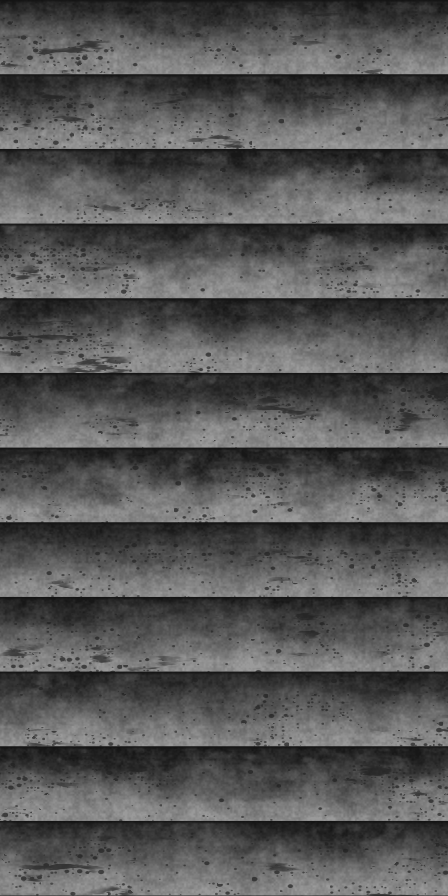
This texture is drawn by a WebGL 2 fragment shader. Its source:

```glsl
#version 300 es
precision highp float;
// Twelve overlapping weathered concrete slats, shaded from dark top to pale lower lip.
uniform vec2 u_resolution;
out vec4 fragColor;

const float SLAT_COUNT = 12.0;
const float CANVAS_HEIGHT = 2.0; // in canvas widths
const vec3 SEAM_COLOR = vec3(0.07);
const vec3 SHADOW_COLOR = vec3(0.125);
const vec3 LIP_COLOR = vec3(0.56);

float hash21(vec2 p) {
    vec3 q = fract(vec3(p.xyx) * 0.1031);
    q += dot(q, q.yzx + 33.33);
    return fract((q.x + q.y) * q.z);
}

float valueNoise(vec2 p) {
    vec2 cell = floor(p);
    vec2 f = fract(p);
    f = f * f * (3.0 - 2.0 * f);
    float low = mix(hash21(cell), hash21(cell + vec2(1.0, 0.0)), f.x);
    float high = mix(hash21(cell + vec2(0.0, 1.0)), hash21(cell + 1.0), f.x);
    return mix(low, high, f.y);
}

float fbm(vec2 p) {
    float sum = 0.0;
    float weight = 0.5;
    for (int octave = 0; octave < 5; octave++) {
        sum += weight * valueNoise(p);
        p = mat2(1.8, 0.6, -0.6, 1.8) * p + 17.3;
        weight *= 0.5;
    }
    return sum / 0.97;
}

// Streaky noise: octaves stay aligned with the axes.
float streaks(vec2 p) {
    return 0.6 * valueNoise(p) + 0.4 * valueNoise(p * 2.3 + 9.1);
}

// Small round pits, one at most in each cell; density runs from 0 to 1.
float pits(vec2 p, float density, float soft) {
    vec2 cell = floor(p);
    vec2 center = 0.3 + 0.4 * vec2(hash21(cell + 3.7), hash21(cell + 41.2));
    float radius = mix(0.12, 0.36, hash21(cell + 77.9));
    float present = step(1.0 - density, hash21(cell + 11.4));
    float dist = length((fract(p) - center) * vec2(0.8, 1.1));
    return present * (1.0 - smoothstep(radius - soft, radius + soft, dist));
}

// Brightness along a slat, from 0 at its shaded top to 1 at its lip.
float slatShade(float depth, float blotch, float wear) {
    float warped = depth + (blotch - 0.5) * 0.55 * wear;
    return mix(smoothstep(0.02, 0.95, warped), clamp(warped, 0.0, 1.0), 0.45);
}

void main() {
    vec2 p = gl_FragCoord.xy / u_resolution * vec2(1.0, CANVAS_HEIGHT);
    float pixel = 1.0 / u_resolution.x;
    float row = p.y * SLAT_COUNT / CANVAS_HEIGHT;
    float slat = floor(row);
    float depth = 1.0 - fract(row);
    float wear = mix(0.65, 1.25, hash21(vec2(slat, 5.0)));
    vec2 q = p + vec2(slat * 7.31, slat * 3.17); // separate wear on each slat

    // Stains, drips and horizontal brushing
    float blotch = fbm(q * vec2(9.0, 15.0));
    float mottle = fbm(q * vec2(38.0, 46.0) + 60.0);
    float drip = streaks(q * vec2(34.0, 3.0) + 20.0);
    float brush = streaks(q * vec2(5.0, 85.0) + 35.0);
    float shade = slatShade(depth, blotch, wear);
    shade += 0.24 * wear * (mottle - 0.5);
    shade += 0.15 * (drip - 0.5) + 0.10 * (brush - 0.5);

    // Pale scuffs in the shadow
    float scuff = smoothstep(0.52, 0.78, fbm(q * vec2(24.0, 34.0) + 90.0));
    shade += 0.22 * scuff * wear * (1.0 - depth);

    // Fine grain
    float grain = valueNoise(q * 230.0) + valueNoise(q * 120.0 + 8.0) - 1.0;
    shade += grain * mix(0.10, 0.16, depth);

    // Clustered pits and broken horizontal cracks
    float cluster = smoothstep(0.48, 0.72, fbm(q * vec2(8.0, 16.0) + 130.0));
    float band = smoothstep(0.1, 0.35, depth) * wear;
    float fine = pits(q * 125.0, 0.03 + 0.36 * cluster * band, pixel * 90.0);
    float coarse = pits(q * 64.0, 0.015 + 0.22 * cluster * band, pixel * 45.0);
    float crackNoise = fbm(q * vec2(13.0, 62.0) + 170.0);
    float crack = smoothstep(0.63, 0.74, crackNoise) * cluster;
    float damage = max(max(fine * 0.6, coarse * 0.7), crack * 0.7);
    shade = clamp(shade, -0.08, 1.1) * (1.0 - damage);

    vec3 color = mix(SHADOW_COLOR, LIP_COLOR, shade);

    // Thin seam under each lip, fading into the slat below
    float edge = pixel * SLAT_COUNT / CANVAS_HEIGHT;
    float underLip = 1.0 - smoothstep(0.0, 0.03 + edge, depth);
    float lipEdge = smoothstep(1.0 - edge, 1.0, depth);
    color = mix(color, SEAM_COLOR, max(underLip * 0.8, lipEdge * 0.8));
    fragColor = vec4(color, 1.0);
}
```
